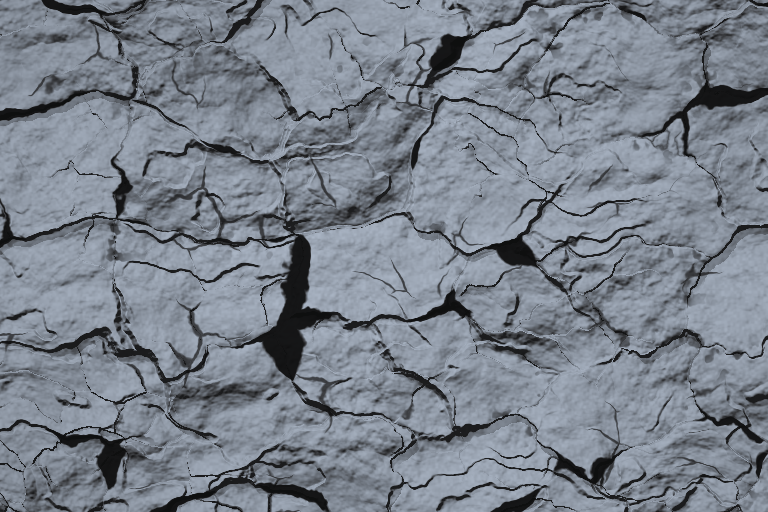
A WebGL 2 fragment shader for this texture:

```glsl
#version 300 es
precision highp float;
// Rough stone wall under thick blue-grey paint, lit from above.
// Warped cells give tilted stones, folded noise gives broken plaster lips and
// fine noise gives crumbs. Slope, cast shadow and short open gaps shade it.

#define STONE_SCALE vec2(3.6, 5.4)
#define PLATE_SCALE vec2(7.5, 11.0)
#define STONE_TILT 0.055
#define PLATE_TILT 0.020
#define LUMP_HEIGHT 0.050
#define LIP_HEIGHT 0.013
#define CRUMB_HEIGHT 0.0115
#define GAP_WIDTH 0.13
#define EXPOSURE 1.85
#define PAINT_TINT vec3(0.94, 1.0, 1.085)
#define LIGHT_DIR vec3(-0.30, 0.62, 0.74)

uniform vec2 u_resolution;
out vec4 fragColor;

float hash(vec2 p) {
    vec3 q = fract(vec3(p.xyx) * 0.1031);
    q += dot(q, q.yzx + 33.33);
    return fract((q.x + q.y) * q.z);
}

vec2 hash2(vec2 p) {
    return vec2(hash(p + 11.7), hash(p + 57.3));
}

float noise(vec2 p) {
    vec2 i = floor(p), f = fract(p);
    f = f * f * f * (f * (f * 6.0 - 15.0) + 10.0);
    return mix(mix(hash(i), hash(i + vec2(1, 0)), f.x),
               mix(hash(i + vec2(0, 1)), hash(i + vec2(1, 1)), f.x), f.y);
}

float fbm(vec2 p, int octaves) {
    float sum = 0.0, amp = 0.5;
    for (int i = 0; i < octaves; i++) {
        sum += amp * noise(p);
        p = mat2(1.6, 1.2, -1.2, 1.6) * p + 19.3;
        amp *= 0.5;
    }
    return sum;
}

// x: distance to the cell border, y: height of the tilted cell face
vec2 cells(vec2 p) {
    vec2 base = floor(p), nearOffset = vec2(0), nearId = vec2(0);
    float d1 = 9.0, d2 = 9.0;
    for (int y = -1; y <= 1; y++)
    for (int x = -1; x <= 1; x++) {
        vec2 id = base + vec2(x, y);
        vec2 offset = p - id - 0.08 - 0.84 * hash2(id);
        float d = length(offset);
        if (d < d1) {
            d2 = d1; d1 = d;
            nearOffset = offset; nearId = id;
        } else d2 = min(d2, d);
    }
    vec2 slope = 2.0 * hash2(nearId + 91.0) - 1.0;
    return vec2(d2 - d1, dot(nearOffset, slope) + 0.25 * hash(nearId + 5.0));
}

// Surface height; gap returns how far a point lies inside an open crack
float relief(vec2 p, out float gap) {
    vec2 bend = vec2(fbm(p * 4.5, 3), fbm(p * 4.5 + 31.0, 3)) - 0.45;
    vec2 ragged = vec2(fbm(p * 22.0, 4), fbm(p * 22.0 + 47.0, 4)) - 0.47;
    vec2 q = p + 0.15 * bend + 0.034 * ragged;
    vec2 stone = cells(q * STONE_SCALE + 3.0);
    vec2 plate = cells((q + 0.06 * bend.yx) * PLATE_SCALE + 40.0);

    // Joints and flakes fade in and out along their length
    float joint = smoothstep(0.35, 0.7, noise(p * 8.0 + 8.0));
    float flaky = smoothstep(0.45, 0.8, noise(p * 5.0 + 70.0));
    float h = STONE_TILT * stone.y * smoothstep(0.0, 0.06, stone.x + 0.05 * joint);
    h += PLATE_TILT * flaky * plate.y;
    h -= 0.012 * joint * exp(-8.0 * stone.x);

    // Broken plaster lips along folded noise
    float fold = fract(fbm(q * vec2(3.2, 4.6) + 83.0, 4) * 6.0);
    float lips = smoothstep(0.3, 0.65, noise(p * 6.0 + 15.0));
    h += LIP_HEIGHT * lips * (smoothstep(0.0, 0.12, fold) - fold);

    // Lumps, trowelled creases and crumbly patches
    h += LUMP_HEIGHT * fbm((p + 0.08 * bend) * vec2(5.0, 6.5) + 13.0, 6);
    h += 0.014 * abs(noise(q * vec2(8.0, 13.0) + 4.0) - 0.5);
    float crumbly = smoothstep(0.3, 0.75, noise(p * 7.0 + 22.0));
    crumbly = max(crumbly, exp(-7.0 * stone.x));
    float crumbs = fbm(p * 36.0, 3);
    h += CRUMB_HEIGHT * (0.25 + crumbly) * crumbs;

    // Short wedges between stones, hairlines and pits
    float px = 1.5 / u_resolution.y;
    float width = GAP_WIDTH * smoothstep(0.62, 0.95, noise(p * vec2(7.0, 10.0) + 55.0));
    float soft = px * STONE_SCALE.y;
    gap = smoothstep(-soft, soft, width - stone.x) * smoothstep(0.0, 0.02, width);
    float hair = 0.06 * smoothstep(0.66, 0.95, noise(p * 11.0 + 36.0));
    float softHair = px * PLATE_SCALE.y;
    gap = max(gap, 0.7 * smoothstep(-softHair, softHair, hair - plate.x)
                       * smoothstep(0.0, 0.015, hair));
    float pit = smoothstep(0.3, 0.2, crumbs) * exp(-6.0 * stone.x);
    gap = max(gap, 0.75 * pit * joint);
    return h;
}

void main() {
    vec2 p = gl_FragCoord.xy / u_resolution.y;
    float gap, unused, e = 0.0028;
    float h = relief(p, gap);
    vec2 slope = vec2(relief(p + vec2(e, 0), unused), relief(p + vec2(0, e), unused)) - h;
    vec3 normal = normalize(vec3(-slope / e, 1.0));
    float lit = max(dot(normal, normalize(LIGHT_DIR)), 0.0);

    // Shadow below overhanging edges
    float cover = 0.0;
    for (int i = 1; i <= 3; i++) {
        float reach = 0.006 * float(i);
        float above = relief(p + reach * vec2(-0.4, 0.9), unused);
        cover = max(cover, (above - h - 0.55 * reach) / 0.012);
    }
    lit *= 1.0 - 0.5 * clamp(cover, 0.0, 1.0);

    // Soft highlight roll-off, paint grain and broad uneven light
    float tone = 0.77 * (1.0 - exp(-EXPOSURE * (0.08 + 0.97 * lit)));
    tone *= 0.96 + 0.08 * noise(p * 170.0);
    tone *= 0.96 + 0.08 * noise(p * 2.0 + 6.0);
    vec2 centred = gl_FragCoord.xy / u_resolution - 0.5;
    tone *= 1.03 - 0.2 * dot(centred, centred);
    tone = mix(tone, 0.055, gap * 0.95);

    vec3 tint = mix(vec3(0.98, 1.0, 1.05), PAINT_TINT, smoothstep(0.1, 0.5, tone));
    fragColor = vec4(tone * tint, 1.0);
}
```
